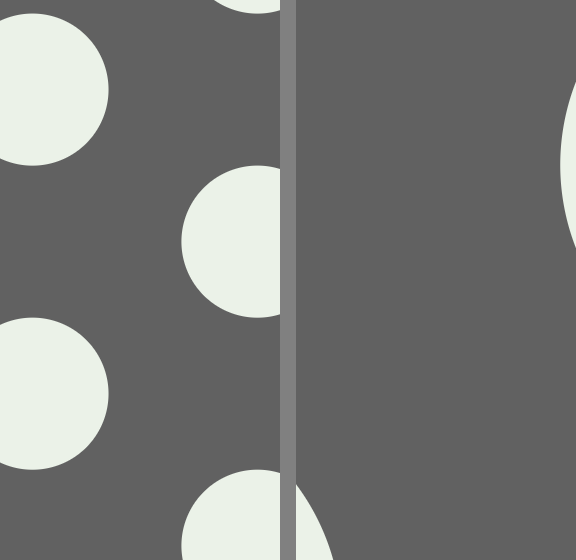
Left, the full canvas; right, a detail of the centre.
Reproduce this pattern procedurally as a Shadertoy shader.

```glsl
// Large pale dots on a flat grey ground, in a half-drop repeat.
// Two rectangular lattices, offset by half a cell, each fold the plane
// to their nearest dot; the union of both circle distances is filled.

#define DOT_RADIUS   0.2716               // all lengths in canvas widths
#define CELL_SIZE    vec2(1.607, 1.086)
#define FIRST_CENTER vec2(0.116, 0.594)
#define GROUND_COLOR vec3(0.38, 0.38, 0.38)
#define DOT_COLOR    vec3(0.92, 0.95, 0.91)

// Signed distance to the nearest dot of a lattice through the origin
float latticeDots(vec2 p) {
    vec2 local = (fract(p / CELL_SIZE + 0.5) - 0.5) * CELL_SIZE;
    return length(local) - DOT_RADIUS;
}

// Union of the lattice and its copy shifted by half a cell
float halfDropDots(vec2 p) {
    return min(latticeDots(p), latticeDots(p - 0.5 * CELL_SIZE));
}

void mainImage(out vec4 fragColor, in vec2 fragCoord) {
    float pixel = 1.0 / iResolution.x;
    float dist = halfDropDots(fragCoord * pixel - FIRST_CENTER);

    // One-pixel soft edge
    float coverage = clamp(0.5 - dist / pixel, 0.0, 1.0);
    fragColor = vec4(mix(GROUND_COLOR, DOT_COLOR, coverage), 1.0);
}
```
